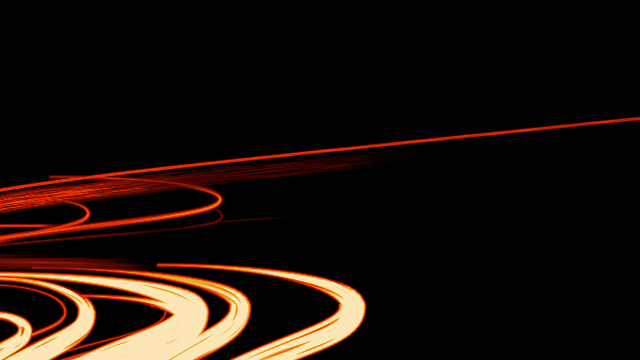
This background is drawn by a Shadertoy shader. Its source:

```glsl
// Long-exposure light trails: hooked loops of glowing light and a thin red line on black.
// Each loop is two cubic arcs joined at a tip; the trails build a heat field,
// gradient noise streaks it lengthwise, and a fire ramp turns heat into colour.

vec2 hashGradient(vec2 cell) {
    vec2 k = vec2(dot(cell, vec2(127.1, 311.7)), dot(cell, vec2(269.5, 183.3)));
    return 2.0 * fract(sin(k) * 43758.5) - 1.0;
}

float gradientNoise(vec2 p) {
    vec2 i = floor(p), f = fract(p);
    vec2 u = f * f * (3.0 - 2.0 * f);
    vec2 e = vec2(1, 0);
    float low = mix(dot(hashGradient(i), f), dot(hashGradient(i + e), f - e), u.x);
    float high = mix(dot(hashGradient(i + e.yx), f - e.yx), dot(hashGradient(i + 1.0), f - 1.0), u.x);
    return mix(low, high, u.y);
}

vec2 cubic(vec2 a, vec2 b, vec2 c, vec2 d, float t) {
    float s = 1.0 - t;
    return s * s * s * a + 3.0 * s * s * t * b + 3.0 * s * t * t * c + t * t * t * d;
}

// Point on a hook: s runs 0..1 from start to tip, then 1..2 from tip to end
vec2 hook(vec2 start, vec2 tip, vec2 end, float s) {
    if (s < 1.0)
        return cubic(start, vec2(mix(start.x, tip.x, 0.5), start.y),
                     vec2(tip.x, mix(tip.y, start.y, 0.6)), tip, s);
    return cubic(tip, vec2(tip.x, mix(tip.y, end.y, 0.4)),
                 mix(end, tip, vec2(0.6, 0.5)), end, s - 1.0);
}

// Value along a hook, given at its start, tip and end
float along(vec3 v, float s) {
    return s < 1.0 ? mix(v.x, v.y, s * s) : mix(v.y, v.z, s - 1.0);
}

// Heat of one trail; widths and heats are given at start, tip and end
float trail(vec2 p, vec2 start, vec2 tip, vec2 end, vec3 widths, vec3 heats) {
    const int STEPS = 36;
    float inside = -10.0, across = 0.0, nearest = 0.0;
    vec2 a = start;
    for (int i = 1; i <= STEPS; i++) {
        float s = 2.0 * float(i) / float(STEPS);
        vec2 b = hook(start, tip, end, s), ab = b - a, ap = p - a;
        float t = clamp(dot(ap, ab) / dot(ab, ab), 0.0, 1.0);
        float sAt = s - 2.0 * (1.0 - t) / float(STEPS);
        float d = length(ap - t * ab), depth = along(widths, sAt) - d;
        if (depth > inside) {
            inside = depth;
            nearest = sAt;
            across = d * sign(ab.x * ap.y - ab.y * ap.x);
        }
        a = b;
    }
    float streak = gradientNoise(vec2(nearest * 2.0 + tip.x * 9.0, across * 95.0 + tip.y * 50.0));
    float body = smoothstep(-0.006, 0.01, inside);
    return along(heats, nearest) * body * (1.0 - 0.55 * smoothstep(0.02, 0.5, streak));
}

vec3 fireRamp(float heat) {
    vec3 c = mix(vec3(0), vec3(0.30, 0.02, 0.0), smoothstep(0.03, 0.16, heat));
    c = mix(c, vec3(0.53, 0.07, 0.01), smoothstep(0.16, 0.28, heat));
    c = mix(c, vec3(0.92, 0.18, 0.0), smoothstep(0.28, 0.42, heat));
    c = mix(c, vec3(0.98, 0.52, 0.06), smoothstep(0.45, 0.62, heat));
    c = mix(c, vec3(0.88, 0.68, 0.18), smoothstep(0.62, 0.74, heat));
    return mix(c, vec3(0.99, 0.90, 0.71), smoothstep(0.74, 0.9, heat));
}

void mainImage(out vec4 fragColor, in vec2 fragCoord) {
    vec2 p = fragCoord / iResolution.y;
    float heat = 0.0;

    // Long red line, thinning to the right
    float above = p.y - (0.488 + 0.103 * p.x - 0.016 * exp(-4.0 * p.x));
    float flicker = gradientNoise(vec2(p.x * 14.0, above * 200.0));
    heat = (0.44 - 0.05 * p.x + 0.1 * flicker) * smoothstep(0.0075, 0.002, abs(above));

    // Streaked veil under the line, fading to the right
    float fibres = gradientNoise(vec2(p.x * 7.0, above * 230.0)) + 0.5 * gradientNoise(vec2(p.x * 30.0, above * 420.0));
    float veil = smoothstep(-0.075, -0.05, above) * smoothstep(0.0, -0.03, above);
    float veilHeat = mix(0.42, 0.13, smoothstep(0.1, 0.65, p.x)) * smoothstep(1.45, 0.75, p.x);
    heat = max(heat, veil * veilHeat * (0.85 + 0.9 * fibres));

    // Dim haze over the lower loops, and two faint level lines
    float haze = exp(-pow((p.y - 0.272 + 0.03 * p.x) / 0.02, 2.0)) * smoothstep(0.5, 0.2, p.x);
    heat = max(heat, haze * (0.23 + 0.2 * gradientNoise(vec2(p.x * 4.0, p.y * 170.0))));
    float tail = smoothstep(0.006, 0.0, abs(p.y - 0.341 - 0.07 * p.x));
    heat = max(heat, 0.13 * tail * smoothstep(0.55, 0.63, p.x) * smoothstep(0.9, 0.7, p.x));
    heat = max(heat, 0.42 * smoothstep(0.007, 0.001, abs(p.y - 0.373)) * smoothstep(0.2, 0.1, p.x));

    // Red loops
    heat = max(heat, trail(p, vec2(0.14, 0.509), vec2(0.613, 0.447), vec2(-0.02, 0.335), vec3(0.004, 0.007, 0.009), vec3(0.6, 0.72, 0.52)));
    heat = max(heat, trail(p, vec2(0.13, 0.445), vec2(0.245, 0.407), vec2(-0.02, 0.326), vec3(0.003, 0.006, 0.007), vec3(0.6, 0.7, 0.55)));
    heat = max(heat, trail(p, vec2(0.6, 0.417), vec2(0.616, 0.396), vec2(-0.02, 0.317), vec3(0.003), vec3(0.35, 0.4, 0.4)));

    // Pale loops, from the widest to the innermost
    heat = max(heat, trail(p, vec2(0.44, 0.264), vec2(0.979, 0.148), vec2(0.66, -0.03), vec3(0.004, 0.037, 0.036), vec3(0.9, 1.1, 1.15)));
    heat = max(heat, trail(p, vec2(0.09, 0.257), vec2(0.667, 0.148), vec2(0.44, -0.03), vec3(0.003, 0.030, 0.034), vec3(0.75, 0.95, 1.1)));
    heat = max(heat, trail(p, vec2(-0.05, 0.238), vec2(0.532, 0.132), vec2(0.23, -0.04), vec3(0.007, 0.048, 0.05), vec3(0.95, 1.1, 1.15)));
    heat = max(heat, trail(p, vec2(0.22, 0.178), vec2(0.52, 0.109), vec2(0.14, -0.04), vec3(0.004, 0.03, 0.03), vec3(0.8, 1.1, 1.1)));
    heat = max(heat, trail(p, vec2(0.42, 0.15), vec2(0.46, 0.135), vec2(0.1, 0.0), vec3(0.003), vec3(0.75)));
    heat = max(heat, trail(p, vec2(-0.02, 0.227), vec2(0.241, 0.13), vec2(0.02, -0.03), vec3(0.006, 0.025, 0.035), vec3(0.9, 1.0, 1.15)));
    heat = max(heat, trail(p, vec2(-0.02, 0.208), vec2(0.181, 0.134), vec2(-0.01, 0.03), vec3(0.002, 0.005, 0.006), vec3(0.8, 0.7, 0.75)));
    heat = max(heat, trail(p, vec2(-0.02, 0.125), vec2(0.07, 0.083), vec2(-0.035, 0.0), vec3(0.01, 0.02, 0.025), vec3(1.1)));

    fragColor = vec4(fireRamp(heat), 1.0);
}
```
